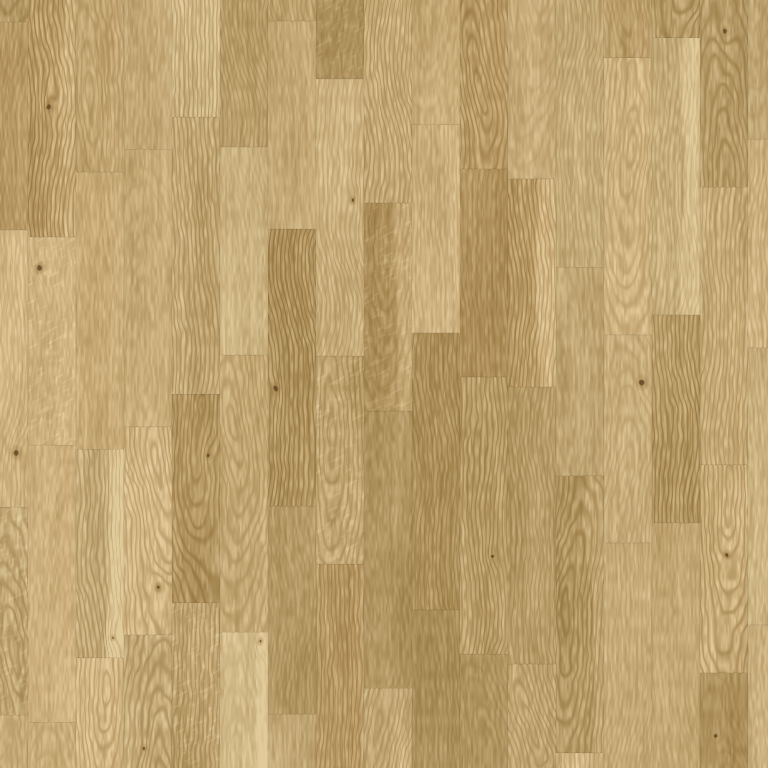
Write a three.js fragment shader that draws this texture.

```glsl
// Oak strip parquet: staggered vertical staves with cathedral grain, pores and small knots
varying vec2 vUv;

float hash(vec2 p) {
  return fract(sin(dot(p, vec2(127.1, 311.7))) * 43758.5453);
}

float noise(vec2 p) {
  vec2 i = floor(p), f = fract(p);
  f = f * f * (3.0 - 2.0 * f);
  return mix(mix(hash(i), hash(i + vec2(1.0, 0.0)), f.x),
             mix(hash(i + vec2(0.0, 1.0)), hash(i + vec2(1.0, 1.0)), f.x), f.y);
}

float fbm(vec2 p) {
  float sum = 0.0, amp = 0.6;
  for (int i = 0; i < 3; i++) {
    sum += amp * noise(p);
    p = p * 2.1 + 17.3;
    amp *= 0.38;
  }
  return sum;
}

// xy: position from the stave centre in stave widths, z: distance to the nearest edge, w: stave id
vec4 stave(vec2 uv) {
  float across = uv.x * 16.0 - 0.58;
  float column = floor(across);
  float along = uv.y + 0.632 * hash(vec2(column, 4.7));
  float pair = floor(along / 0.632);
  float y = along - pair * 0.632;

  // Each column alternates a long and a short stave
  float isShort = step(0.361, y);
  float size = mix(0.361, 0.271, isShort);
  y -= 0.361 * isShort;

  float x = fract(across);
  float edge = min(min(x, 1.0 - x) / 16.0, min(y, size - y));
  return vec4(x - 0.5, (y - 0.5 * size) * 16.0, edge, column * 7.0 + pair * 2.0 + isShort);
}

// Growth rings: a tilted trunk cut lengthwise gives nested arches, or straight lines far from its heart
float ringField(vec2 p, float id, vec2 seed) {
  float straight = step(0.55, hash(vec2(id, 2.9)));
  float side = sign(hash(vec2(id, 3.3)) - 0.5);
  float tip = 5.0 * hash(vec2(id, 4.1)) - 2.5;
  float heart = mix(0.5 * (hash(vec2(id, 6.3)) - 0.5), side * 0.9, straight);
  vec2 q = vec2(p.x - heart, (p.y - tip) * mix(0.17, 0.07, straight));
  q.x += 0.5 * (noise(vec2(p.y * 0.45, id)) - 0.5);
  q += 0.22 * (vec2(fbm(p * vec2(1.6, 0.7) + seed), fbm(p * vec2(1.6, 0.7) + seed.yx)) - 0.45);
  return 11.0 * sqrt(dot(q, q) + 0.003) + 0.5 * noise(p * vec2(5.0, 3.5) + seed);
}

void main() {
  vec4 s = stave(vUv);
  vec2 p = s.xy;
  float id = s.w;
  float shade = hash(vec2(id, 1.3));
  float contrast = hash(vec2(id, 5.1));
  vec2 seed = vec2(hash(vec2(id, 7.7)), hash(vec2(id, 9.2))) * 60.0;

  // Knot: a dark spot that pushes the rings aside
  vec2 knotAt = vec2(0.7, 4.0) * (vec2(hash(vec2(id, 11.0)), hash(vec2(id, 13.0))) - 0.5);
  float hasKnot = step(0.68, hash(vec2(id, 15.0)));
  float knotSize = mix(0.02, 0.06, hash(vec2(id, 17.0)));
  vec2 k = p - knotAt;
  float knotDist = length(k * vec2(1.0, 0.8)) + 0.03 * (noise(p * 14.0 + seed) - 0.5);
  float bulge = hasKnot * exp(-dot(k * vec2(6.0, 2.8), k * vec2(6.0, 2.8)));

  float field = ringField(p, id, seed) + 1.2 * bulge;
  float ring = pow(0.5 + 0.5 * sin(6.2832 * field), 2.5);

  // Pores: short fine dashes, denser in the dark part of a ring
  float pores = noise(vUv * vec2(460.0, 85.0) + seed);
  float fibres = noise(vUv * vec2(300.0, 14.0) + seed);
  float clouds = fbm(p * vec2(2.2, 0.4) + seed.yx);

  float tone = 0.55 + 0.50 * (shade - 0.5);
  tone += 0.36 * (clouds - 0.45);
  tone -= mix(0.10, 0.46, contrast * contrast) * (ring - 0.34) * (0.35 + 1.3 * pores);
  tone += 0.36 * (pores - 0.5) + 0.18 * (fibres - 0.5);

  // Pale sapwood along one side of a few staves
  float sap = step(0.87, hash(vec2(id, 19.0)));
  float sapLine = 0.2 + 0.25 * (noise(vec2(p.y * 0.5, id)) - 0.5);
  tone += 0.28 * sap * smoothstep(sapLine - 0.05, sapLine + 0.05, p.x);

  // Thin slanted ray flecks on a few staves
  float rays = step(0.93, hash(vec2(id, 21.0)));
  float fleck = noise(vec2(p.x * 6.0 + p.y * 3.0, p.y * 16.0 - p.x * 9.0) + seed);
  tone += 0.16 * rays * smoothstep(0.65, 0.9, fleck);

  vec3 darkOak = vec3(0.60, 0.48, 0.27);
  vec3 paleOak = vec3(0.86, 0.76, 0.57);
  vec3 color = mix(darkOak, paleOak, clamp(tone, -0.25, 1.12));
  color += 0.014 * (hash(vec2(id, 23.0)) - 0.5) * vec3(1.0, -0.2, -0.6);

  // Knots and soft seams
  float halo = hasKnot * (1.0 - smoothstep(knotSize, knotSize * 3.0, knotDist));
  float core = hasKnot * (1.0 - smoothstep(knotSize * 0.5, knotSize * 1.2, knotDist));
  color = mix(color, vec3(0.60, 0.46, 0.25), 0.4 * halo);
  color = mix(color, vec3(0.36, 0.25, 0.12), 0.8 * core);
  color *= mix(0.93, 1.0, smoothstep(0.0, 0.0015, s.z));

  gl_FragColor = vec4(color, 1.0);
}
```
